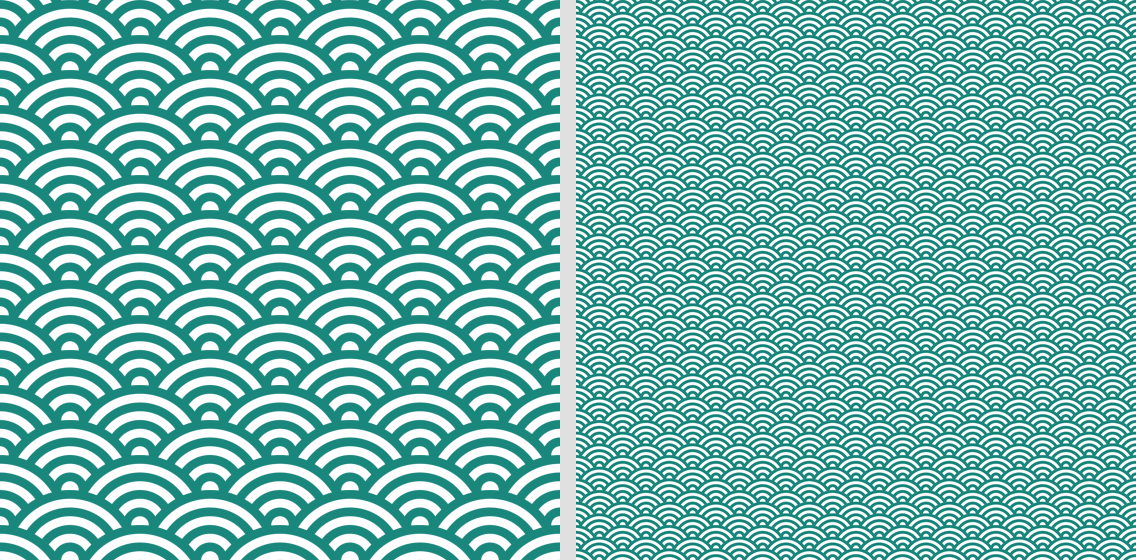
Left, the tile; right, the same tile 3 across and 3 down.
This pattern is drawn by a WebGL 1 fragment shader. Its source:

```glsl
precision highp float;
// Seigaiha waves: staggered rows of overlapping concentric white arcs on teal.
uniform vec2 u_resolution;

// White coverage of the rings, each a quarter unit wide, with a solid dot inside.
float ringCoverage(float radius, float soft) {
  float fromBandCentre = 0.5 * abs(fract(2.0 * max(radius, 0.125) + 0.25) - 0.5);
  return 1.0 - smoothstep(-soft, soft, fromBandCentre - 0.125);
}

void main() {
  // 16 units across and down: scales are 4 wide, rows are 1 apart.
  vec2 p = 16.0 * gl_FragCoord.xy / u_resolution;
  float soft = 0.75 * 16.0 / min(u_resolution.x, u_resolution.y);
  float white = 0.0;

  // Paint from the row above down to the row in front.
  for (int i = 0; i < 3; i++) {
    float row = floor(p.y) + 1.0 - float(i);
    float x = mod(p.x + 2.0 * mod(row, 2.0), 4.0) - 2.0;
    float radius = length(vec2(x, p.y - row));
    float inside = 1.0 - smoothstep(-soft, soft, radius - 2.0);
    // Past the last white arc the rim stays teal.
    float rings = ringCoverage(min(radius, 1.875), soft);
    white = mix(white, rings, inside);
  }

  vec3 teal = vec3(0.10, 0.53, 0.49);
  gl_FragColor = vec4(mix(teal, vec3(1.0), white), 1.0);
}
```
